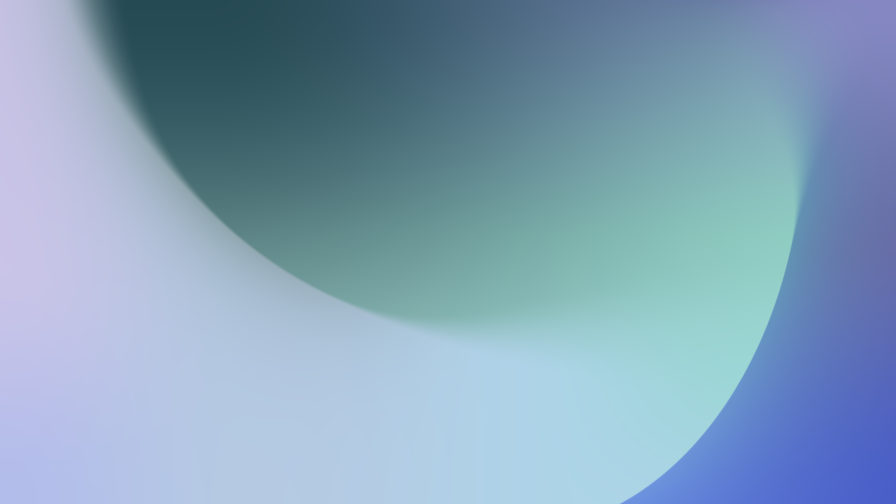
Reproduce this background procedurally as a WebGL 2 fragment shader.

```glsl
#version 300 es
precision highp float;
// Soft abstract background: a dark teal bowl in a pale veil, bounded by a blue curve.

#define BOWL_CENTER vec2(0.995, 1.2315)
#define BOWL_RADII  vec2(0.840, 0.894)
#define VEIL_CENTER vec2(1.023, 0.745)
#define VEIL_RADII  vec2(0.572, 0.799)
#define SHADE_REACH 0.08
#define MID_HEIGHT  0.537
#define LOW_HEIGHT  0.345
#define TINY        0.001

uniform vec2 u_resolution;
out vec4 fragColor;

// Approximate signed distance to an axis-aligned ellipse (q must not be zero).
float ellipseDistance(vec2 q, vec2 radii) {
    float k = length(q / radii);
    return k * (k - 1.0) / length(q / (radii * radii));
}

// Coverage with a chosen blur, never sharper than one pixel.
float cover(float d, float blur) {
    float w = max(blur, 1.0 / u_resolution.y);
    return 1.0 - smoothstep(-w, w, d);
}

// Dark slate at the top, turning to mint at the lower right.
vec3 bowlColor(vec2 p) {
    vec3 top = mix(vec3(0.15, 0.29, 0.33), vec3(0.41, 0.49, 0.64), smoothstep(0.42, 1.50, p.x));
    top = mix(top, vec3(0.52, 0.53, 0.76), smoothstep(1.35, 1.78, p.x));
    float across = smoothstep(0.40, 1.65, p.x);
    vec3 mid = mix(vec3(0.36, 0.51, 0.52), vec3(0.56, 0.80, 0.76), across);
    vec3 low = mix(vec3(0.49, 0.66, 0.65), vec3(0.60, 0.83, 0.81), across);

    float depth = clamp((1.0 - p.y) / (1.0 - MID_HEIGHT), 0.0, 1.0);
    float bend = mix(1.7, 0.65, smoothstep(0.6, 1.65, p.x));
    vec3 color = mix(top, mid, pow(depth, bend));
    return mix(color, low, clamp((MID_HEIGHT - p.y) / (MID_HEIGHT - LOW_HEIGHT), 0.0, 1.0));
}

// Lilac at the left, pale blue in the middle, aqua at the right.
vec3 veilColor(vec2 p, float bowlDist) {
    vec3 left = mix(vec3(0.70, 0.74, 0.92), vec3(0.79, 0.77, 0.91), smoothstep(0.0, 0.5, p.y));
    vec3 color = mix(left, vec3(0.71, 0.79, 0.89), smoothstep(0.0, 0.5, p.x));
    color = mix(color, vec3(0.68, 0.83, 0.91), smoothstep(0.5, 1.2, p.x));
    float aqua = smoothstep(1.0, 1.5, p.x) * smoothstep(-0.1, 0.3, p.y);
    color = mix(color, vec3(0.61, 0.84, 0.84), aqua);

    // Grey shade that follows the left rim of the bowl.
    float shade = exp(-max(bowlDist, 0.0) / SHADE_REACH);
    shade *= 0.9 * (1.0 - smoothstep(0.35, 1.0, p.x));
    return mix(color, vec3(0.53, 0.62, 0.64), shade);
}

// Deep blue below, dusky violet above, lit along the curved edge.
vec3 outerColor(vec2 p, float veilDist) {
    vec3 color = mix(vec3(0.25, 0.31, 0.76), vec3(0.41, 0.41, 0.65), smoothstep(0.0, 0.55, p.y));
    color = mix(color, vec3(0.52, 0.53, 0.76), smoothstep(0.5, 1.0, p.y));
    float rise = clamp(2.0 * p.y, 0.0, 1.0);
    vec3 rim = mix(vec3(0.43, 0.58, 0.88), vec3(0.38, 0.58, 0.70), rise);
    float glow = exp(-max(veilDist, 0.0) / mix(0.25, 0.10, rise));
    return mix(color, rim, glow * (1.0 - smoothstep(0.6, 1.0, p.y)));
}

void main() {
    vec2 p = gl_FragCoord.xy / u_resolution.y;

    // The bowl runs level past its lowest point.
    vec2 bowlOffset = p - BOWL_CENTER;
    bowlOffset.x = min(bowlOffset.x, -TINY);
    float bowlDist = ellipseDistance(bowlOffset, BOWL_RADII);

    // The veil keeps only its lower right curve: open to the left, straight above.
    vec2 veilOffset = p - VEIL_CENTER;
    veilOffset = vec2(max(veilOffset.x, TINY), min(veilOffset.y, -TINY));
    float veilDist = ellipseDistance(veilOffset, VEIL_RADII);

    // Both edges are crisp in one stretch and melt away at the ends.
    float bowlBlur = 0.004 + 0.060 * pow(smoothstep(0.5, 1.05, p.y), 1.3)
                   + 0.14 * smoothstep(0.65, 1.45, p.x);
    float veilBlur = 0.18 * pow(smoothstep(0.40, 1.0, p.y), 2.0);

    vec3 inside = mix(veilColor(p, bowlDist), bowlColor(p), cover(bowlDist, bowlBlur));
    vec3 color = mix(outerColor(p, veilDist), inside, cover(veilDist, veilBlur));
    fragColor = vec4(color, 1.0);
}
```
